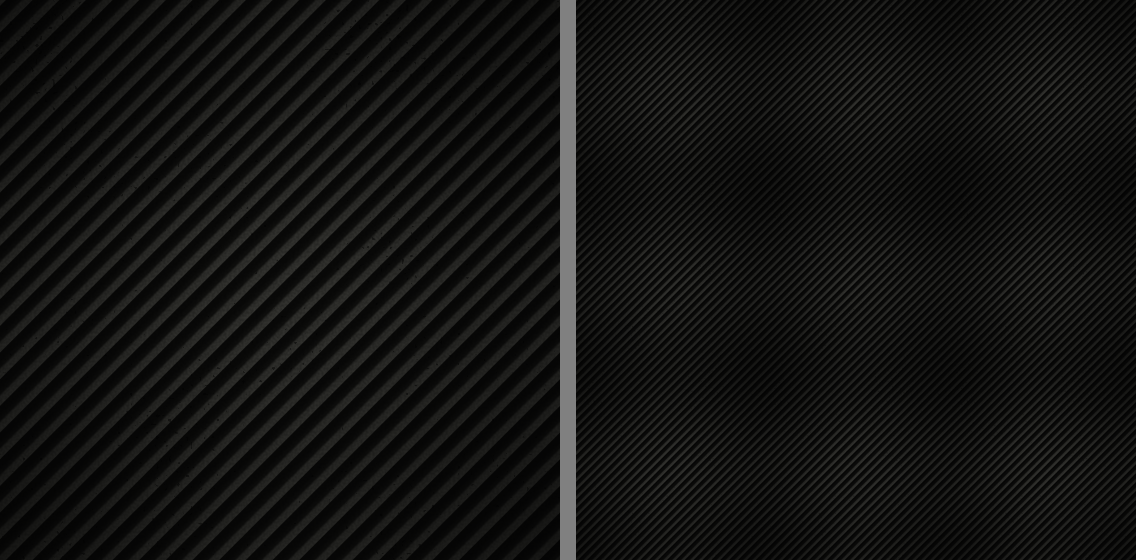
Left: one tile. Right: repeated 3 by 3.
Reproduce this background procedurally as a WebGL 1 fragment shader.

```glsl
precision highp float;

uniform vec2 u_resolution;

const float TAU = 6.2831853;

// Ribs: whole repeats across and down, profile in fractions of one repeat
const vec2 REPEATS = vec2(21.0, 21.0);
const float RIB_OFFSET = 0.68;
const float RIB_START = 0.51;
const float RIB_END = 0.90;
const float SHADE_SOFTNESS = 0.08;

// Colours at the rim and at the centre of the light
const vec3 RIB_RIM = vec3(0.084, 0.084, 0.078);
const vec3 RIB_CENTRE = vec3(0.180, 0.180, 0.168);
const vec3 GROOVE_RIM = vec3(0.017, 0.017, 0.016);
const vec3 GROOVE_CENTRE = vec3(0.032, 0.032, 0.029);
const float GROOVE_LIFT = 0.8;

// Wear: whole noise cells per tile
const float FLECK_CELLS = 130.0;
const float PATCH_CELLS = 5.0;
const float GRAIN_CELLS = 230.0;
const float FLECK_LEVEL = 0.46;
const float FLECK_DEPTH = 0.45;
const float GRAIN_DEPTH = 0.22;

float hash(vec2 cell) {
  vec3 p = fract(vec3(cell.xyx) * 0.1031);
  p += dot(p, p.yzx + 33.33);
  return fract((p.x + p.y) * p.z);
}

// Dot product of a wrapped lattice gradient with the offset from its corner
float cornerSlope(vec2 cell, vec2 offset, float cells) {
  float angle = TAU * hash(mod(cell, cells) + cells);
  return dot(vec2(cos(angle), sin(angle)), offset);
}

// Gradient noise that wraps over the unit square
float tiledNoise(vec2 uv, float cells) {
  vec2 p = uv * cells;
  vec2 cell = floor(p);
  vec2 f = p - cell;
  vec2 w = f * f * f * (f * (f * 6.0 - 15.0) + 10.0);
  vec2 e = vec2(1.0, 0.0);
  float low = mix(cornerSlope(cell, f, cells),
                  cornerSlope(cell + e.xy, f - e.xy, cells), w.x);
  float high = mix(cornerSlope(cell + e.yx, f - e.yx, cells),
                   cornerSlope(cell + e.xx, f - e.xx, cells), w.x);
  return mix(low, high, w.y);
}

void main() {
  vec2 uv = gl_FragCoord.xy / u_resolution;

  // Periodic glow, brightest in the middle
  vec2 wave = 0.5 - 0.5 * cos(TAU * uv);
  float light = 0.5 * (wave.x + wave.y);

  // Diagonal rib: soft upper-left side, crisp lower-right side
  float t = fract(REPEATS.x * uv.x - REPEATS.y * uv.y + RIB_OFFSET);
  float pixel = length(REPEATS / u_resolution);
  float soft = max(SHADE_SOFTNESS, 0.7 * pixel);
  float crisp = 0.7 * pixel;
  float rib = smoothstep(RIB_START - soft, RIB_START + soft, t)
            * (1.0 - smoothstep(RIB_END - crisp, RIB_END + crisp, t));

  // Groove brightens gradually towards the next rib
  float grooveWidth = 1.0 - (RIB_END - RIB_START);
  float across = min(fract(t - RIB_END) / grooveWidth, 1.0);
  float lift = 1.0 + GROOVE_LIFT * smoothstep(0.4, 1.0, across);
  vec3 groove = mix(GROOVE_RIM, GROOVE_CENTRE, light) * lift;
  vec3 face = mix(RIB_RIM, RIB_CENTRE, light);
  face *= mix(0.92, 1.04, smoothstep(RIB_START, RIB_END, t));
  vec3 color = mix(groove, face, rib);

  // Fine grain and clustered dark flecks
  float patches = tiledNoise(uv, PATCH_CELLS);
  float flecks = smoothstep(FLECK_LEVEL, FLECK_LEVEL + 0.1,
                            tiledNoise(uv, FLECK_CELLS) + 0.25 * patches);
  color *= 1.0 + GRAIN_DEPTH * tiledNoise(uv, GRAIN_CELLS);
  color *= 1.0 - FLECK_DEPTH * flecks;

  gl_FragColor = vec4(color, 1.0);
}
```
